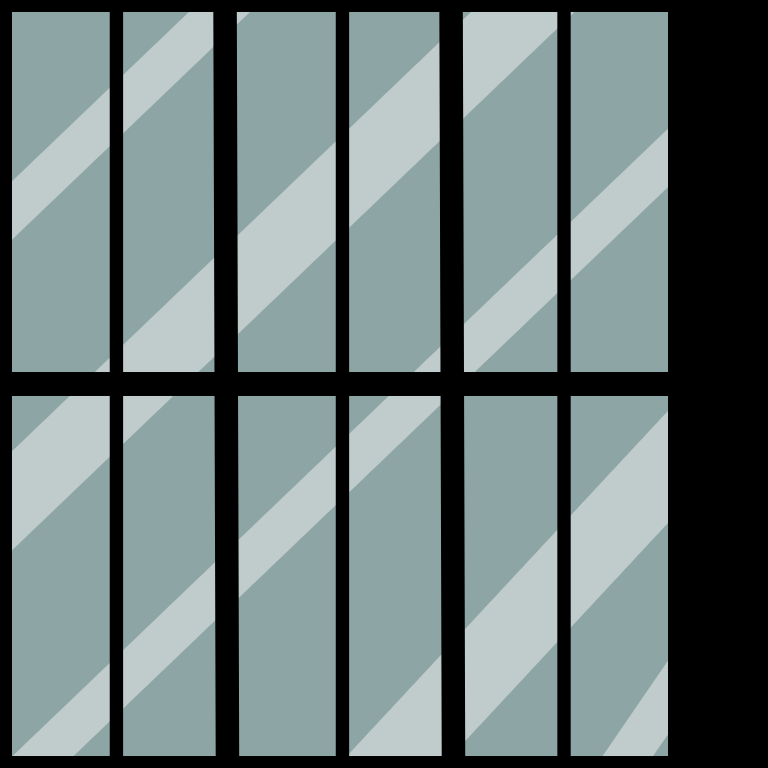
Reproduce this pattern procedurally as a Shadertoy shader.

```glsl
const int BAND_COUNT = 5;
const float PAIR_PITCH = 0.2943;   // two panes plus one wide mullion
const float ROW_PITCH = 0.5;
const float FRAME = 0.0156;        // half of a wide mullion
const vec3 GLASS = vec3(0.553, 0.651, 0.647);
const vec3 GLARE = vec3(0.753, 0.800, 0.800);

// Antialiased coverage of the span from lo to hi
float span(float v, float lo, float hi, float px) {
    return clamp(min(v - lo, hi - v) / px + 0.5, 0.0, 1.0);
}

// Slight tilt of the inner wide mullions; the outer frame stays upright
float lean(float index, float y) {
    return 0.0016 * index * (3.0 - index) * (y - 0.5);
}

// Two rows of three pane pairs, each pair split by a narrow mullion
float paneMask(vec2 p, float px) {
    float pair = floor(p.x / PAIR_PITCH);
    float x = p.x - pair * PAIR_PITCH;
    float y = mod(p.y, ROW_PITCH);
    float isLast = step(1.5, pair);
    float left = FRAME + lean(pair, p.y);
    float right = mix(0.2793, 0.2812, isLast) + lean(pair + 1.0, p.y);
    float split = mix(0.1516, 0.1458, isLast);
    float columns = span(x, left, right, px)
                  - span(x, split - 0.0087, split + 0.0087, px);
    float inside = step(0.0, pair) * step(pair, 2.5);
    return inside * columns * span(y, FRAME, ROW_PITCH - FRAME, px);
}

// Diagonal band: slope, vertical offset, vertical half width
float glareBand(vec2 p, vec3 band, float px) {
    float d = (abs(p.y + band.x * p.x - band.y) - band.z) / length(vec2(band.x, 1.0));
    return clamp(0.5 - d / px, 0.0, 1.0);
}

// Reflections alternate narrow and wide, steepening to the lower right
float glareMask(vec2 p, float px) {
    vec3 bands[BAND_COUNT] = vec3[BAND_COUNT](
        vec3(0.957, 0.289, 0.038),
        vec3(0.957, 0.667, 0.0645),
        vec3(0.957, 1.038, 0.038),
        vec3(1.075, 1.543, 0.073),
        vec3(1.460, 2.178, 0.048));
    float mask = 0.0;
    for (int i = 0; i < BAND_COUNT; i++) {
        mask = max(mask, glareBand(p, bands[i], px));
    }
    return mask;
}

void mainImage(out vec4 fragColor, in vec2 fragCoord) {
    vec2 uv = fragCoord / iResolution.xy;
    vec2 p = vec2(uv.x, 1.0 - uv.y);   // y measured downward
    float px = 1.0 / min(iResolution.x, iResolution.y);

    vec3 glass = mix(GLASS, GLARE, glareMask(p, px));
    fragColor = vec4(glass * paneMask(p, px), 1.0);
}
```
